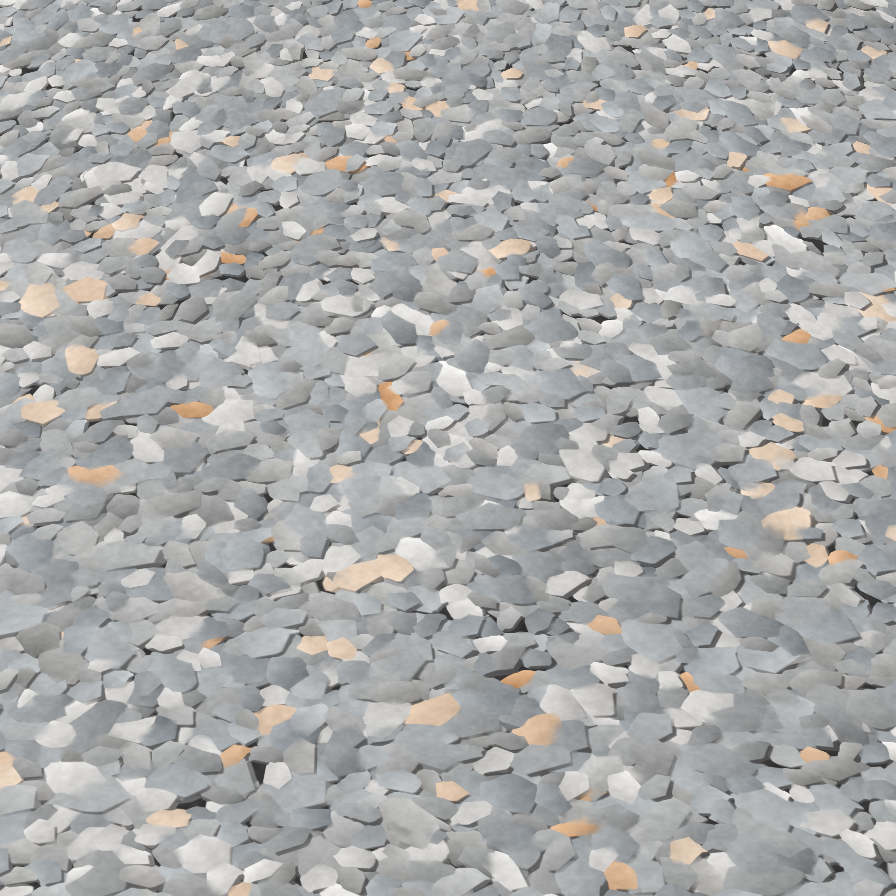
Give the GLSL for this texture, as a three.js fragment shader.

```glsl
// Sunlit crushed gravel receding up the canvas, with smaller chips further away.
// Each jittered cell holds one angular stone; a soft maximum of the stone heights
// picks the visible one, and a second sample towards the light casts its shadow.

varying vec2 vUv;

const float HORIZON = 1.8;               // height where stones would vanish
const float DENSITY = 54.0;              // stones across at unit depth
const float FLATTEN = 1.4;               // foreshortening of the ground
const vec2  RADIUS = vec2(0.55, 1.15);   // stone radius range, in cells
const vec2  TO_LIGHT = vec2(-0.15, 0.17);// shadow offset, in cells
const float SHARPNESS = 20.0;            // hardness of the soft maximum
const float EDGE_DROP = 3.2;             // height lost outside the outline
const float DOME = 0.3;                  // height gained inside the outline
const float FLOOR_LEVEL = -0.65;         // height of the dark gaps
const float LIGHT_SHARE = 0.15;
const float TAN_SHARE = 0.045;
const float GRAIN = 0.09;

const vec3 GAP = vec3(0.22, 0.215, 0.215);
const vec3 SLATE = vec3(0.565, 0.575, 0.582);
const vec3 GREY = vec3(0.735, 0.742, 0.742);
const vec3 PALE = vec3(0.84, 0.835, 0.825);
const vec3 CREAM = vec3(0.89, 0.81, 0.73);
const vec3 OCHRE = vec3(0.82, 0.63, 0.46);

float hash(vec2 p) {
  return fract(sin(dot(p, vec2(127.1, 311.7))) * 43758.5453);
}

vec4 hash4(vec2 p) {
  float s = dot(p, vec2(127.1, 311.7));
  return fract(sin(vec4(s, s + 17.3, s + 41.9, s + 73.7)) * 43758.5453);
}

float noise(vec2 p) {
  vec2 i = floor(p), f = fract(p);
  f = f * f * (3.0 - 2.0 * f);
  return mix(mix(hash(i), hash(i + vec2(1.0, 0.0)), f.x),
             mix(hash(i + vec2(0.0, 1.0)), hash(i + vec2(1.0, 1.0)), f.x), f.y);
}

// Perspective: cells shrink evenly towards the horizon
vec2 groundCoords(vec2 uv) {
  float depth = HORIZON - uv.y;
  return DENSITY * vec2((uv.x - 0.5) / depth, -FLATTEN * log(depth));
}

// Distances of two points to one irregular, slightly rounded pentagon
vec2 chipDistance(vec2 u, vec2 v, float seed) {
  const mat2 FIFTH_TURN = mat2(0.309, 0.951, -0.951, 0.309);
  vec2 side = vec2(cos(seed * 6.283), sin(seed * 6.283));
  vec2 d = vec2(-1.0);
  for (int i = 0; i < 5; i++) {
    float reach = 0.68 + 0.42 * fract(seed * 37.0 + float(i) * 0.618);
    d = max(d, vec2(dot(u, side), dot(v, side)) - reach);
    side = FIFTH_TURN * side;
  }
  return max(d, vec2(length(u), length(v)) - 1.08);
}

vec3 stoneColour(vec4 rnd) {
  vec3 col = mix(SLATE, GREY, rnd.y);
  col += (rnd.w - 0.5) * vec3(0.025, 0.0, -0.025);
  col = mix(col, PALE + 0.08 * (rnd.w - 0.5), step(1.0 - LIGHT_SHARE, rnd.z));
  vec3 warm = mix(CREAM, OCHRE, rnd.w * rnd.w);
  return mix(col, warm, step(rnd.z, TAN_SHARE));
}

void main() {
  vec2 p = groundCoords(vUv);
  vec2 lit = p + TO_LIGHT;
  vec2 cell = floor(p);

  float weightSum = exp(SHARPNESS * FLOOR_LEVEL);
  float casterSum = weightSum;
  vec3 colourSum = GAP * weightSum;

  // Gather neighbouring stones, at this point and towards the light
  for (int j = -2; j <= 2; j++) {
    for (int i = -2; i <= 2; i++) {
      vec2 id = cell + vec2(float(i), float(j));
      vec4 place = hash4(id);
      vec4 look = hash4(id + vec2(57.3, 19.1));
      vec2 centre = id + 0.1 + 0.8 * place.xy;
      float radius = mix(RADIUS.x, RADIUS.y, place.z * place.z);
      float angle = (look.x - 0.5) * 2.6;
      float c = cos(angle), s = sin(angle);
      mat2 turn = mat2(c, -s, s, c);
      vec2 stretch = vec2(0.88, 1.15 + 0.4 * look.w) / radius;
      vec2 u = turn * (p - centre) * stretch;
      vec2 v = turn * (lit - centre) * stretch;

      vec2 d = chipDistance(u, v, fract(look.x * 7.0 + place.z));
      vec2 weight = exp(SHARPNESS * (place.w - max(EDGE_DROP * d, DOME * d)));
      float tilt = dot(u, look.yw - 0.5) * 0.12;
      float facing = dot(p - centre, TO_LIGHT) * 0.18;
      colourSum += weight.x * (stoneColour(look) + clamp(tilt + facing, -0.1, 0.1));
      weightSum += weight.x;
      casterSum += weight.y;
    }
  }
  vec3 col = colourSum / weightSum;

  // Mineral grain and broad light patches
  col += GRAIN * (0.6 * noise(p * 3.1) + 0.4 * noise(p * 7.3 + 9.0) - 0.5);
  float patches = noise(vUv * 5.0 + 3.0);
  col += 0.05 * (patches - 0.5) + 0.03 * (0.5 - vUv.x);

  // Shadow where a clearly higher stone stands towards the light
  float rise = log(casterSum / weightSum) / SHARPNESS;
  float strength = 0.62 + 0.22 * vUv.x - 0.2 * patches;
  col = mix(col, GAP, strength * smoothstep(0.15, 0.6, rise));

  gl_FragColor = vec4(clamp(col, 0.0, 1.0), 1.0);
}
```
